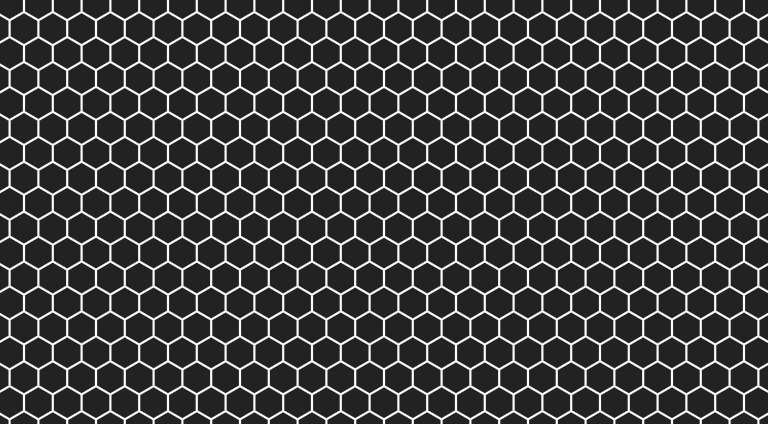
Give the GLSL for this pattern, as a Shadertoy shader.

```glsl
// Honeycomb of pointy-top hexagons: dark cells divided by thin, near-white lines.
// Two offset rectangular grids give the nearest cell centre; the distance to
// that cell's border is turned into an antialiased line.

const float COLUMNS = 26.667;                   // cells across the canvas
const float LINE_WIDTH = 0.076;                 // relative to the cell width
const vec2 LATTICE_ORIGIN = vec2(0.833, 6.19);  // a cell centre, from the top left
const vec3 CELL_COLOR = vec3(0.135);
const vec3 LINE_COLOR = vec3(0.985);

// Offset from the nearest centre of a hexagonal lattice with unit cell width
vec2 hexLocal(vec2 p) {
    vec2 period = vec2(1.0, sqrt(3.0));
    vec2 a = mod(p + 0.5 * period, period) - 0.5 * period;
    vec2 b = mod(p, period) - 0.5 * period;
    return dot(a, a) < dot(b, b) ? a : b;
}

// Distance from a point inside a unit-width hexagon to its border
float hexBorderDistance(vec2 local) {
    vec2 q = abs(local);
    return 0.5 - max(q.x, dot(q, vec2(0.5, 0.5 * sqrt(3.0))));
}

// Coverage of a line of the given width, softened over one pixel
float lineCoverage(float dist, float width, float pixel) {
    return clamp(0.5 + (0.5 * width - dist) / pixel, 0.0, 1.0);
}

void mainImage(out vec4 fragColor, in vec2 fragCoord) {
    // Cell units, measured from the top left corner
    float pixel = COLUMNS / iResolution.x;
    vec2 p = vec2(fragCoord.x, iResolution.y - fragCoord.y) * pixel;

    float dist = hexBorderDistance(hexLocal(p - LATTICE_ORIGIN));
    float line = lineCoverage(dist, LINE_WIDTH, pixel);

    fragColor = vec4(mix(CELL_COLOR, LINE_COLOR, line), 1.0);
}
```
